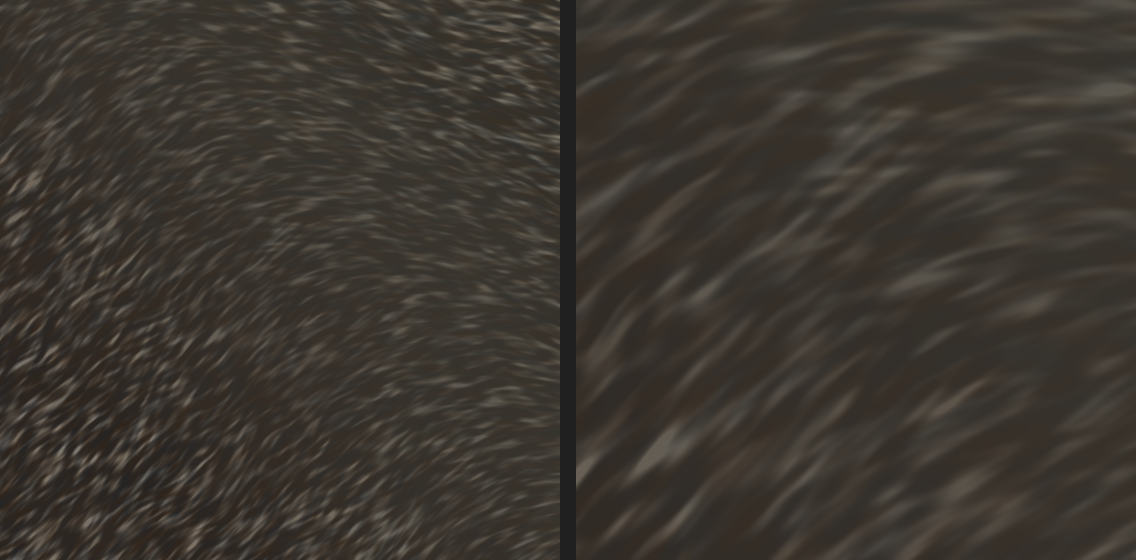
Left: the whole. Right: its middle third, enlarged.
Give the GLSL for this texture, as a Shadertoy shader.

```glsl
// Short dark animal fur, combed in two directions that cross along a diagonal.
// Two layers of hash noise are smeared along slightly different directions to
// form the hairs, then skewed so that pale tips stand out of a brown coat.

#define HAIR_FREQ 142.0
#define HAIR_SIGMA 0.0112
#define HAIR_TAPS 9
#define STEEP_ANGLE 0.80
#define FLAT_ANGLE -0.19
#define ANGLE_WOBBLE 0.40
#define LAYER_SPREAD 0.13
#define TIP_GAIN 0.037
#define TINT_GAIN 0.006
#define BROWN_COAT vec3(0.219, 0.193, 0.170)
#define GREY_COAT vec3(0.243, 0.226, 0.198)

// Two random values per lattice point
vec2 hash22(vec2 p) {
    vec3 q = fract(p.xyx * vec3(0.1031, 0.1030, 0.0973));
    q += dot(q, q.yzx + 33.33);
    return fract((q.xx + q.yz) * q.zy);
}

// Smooth value noise with two independent channels
vec2 noise2(vec2 p) {
    vec2 cell = floor(p);
    vec2 f = fract(p);
    f = f * f * (3.0 - 2.0 * f);
    vec2 low = mix(hash22(cell), hash22(cell + vec2(1.0, 0.0)), f.x);
    vec2 high = mix(hash22(cell + vec2(0.0, 1.0)), hash22(cell + 1.0), f.x);
    return mix(low, high, f.y);
}

// Lattice turned away from both combing directions
vec2 turned(vec2 p) {
    return mat2(0.82, 0.57, -0.57, 0.82) * p + 7.0;
}

// Position across the diagonal parting
float acrossParting(vec2 uv) {
    return dot(uv, vec2(0.75, 0.66));
}

// Unit vector along the hair; layer is -1 or 1
vec2 hairDirection(vec2 uv, float layer) {
    float wobble = noise2(turned(uv) * 13.0 + 20.0 * layer).x - 0.5;
    float side = smoothstep(0.58, 0.98, acrossParting(uv) + 0.07 * layer + 0.12 * wobble);
    float angle = mix(STEEP_ANGLE, FLAT_ANGLE, side) + LAYER_SPREAD * layer;
    angle += ANGLE_WOBBLE * (noise2(turned(uv) * 12.0 + 40.0 * layer).y - 0.5);
    return vec2(cos(angle), sin(angle));
}

// Noise averaged along the hair: x is lightness, y is tint
vec2 combedNoise(vec2 uv, float layer) {
    vec2 dir = hairDirection(uv, layer);
    vec2 sum = vec2(0.0);
    float total = 0.0;
    for (int i = -HAIR_TAPS; i <= HAIR_TAPS; i++) {
        float t = 2.2 * float(i) / float(HAIR_TAPS);
        float weight = exp(-0.5 * t * t);
        vec2 p = turned(uv + dir * t * HAIR_SIGMA) * HAIR_FREQ + 300.0 * layer;
        sum += weight * (0.70 * noise2(p) + 0.30 * noise2(p * 1.8 + 91.0));
        total += weight;
    }
    return (sum / total - 0.5) / 0.062;
}

void mainImage(out vec4 fragColor, in vec2 fragCoord) {
    vec2 uv = fragCoord / iResolution.xy;
    float across = acrossParting(uv);

    // Coat colour drifts from brown to grey, with faint soft patches
    vec2 patches = noise2(turned(uv) * 7.0 + 13.0) - 0.5;
    vec3 coat = mix(BROWN_COAT, GREY_COAT, smoothstep(0.25, 1.0, across + 0.2 * patches.x));
    coat *= 1.0 + 0.04 * patches.y;

    // Hairs are calm near the parting and glossy toward the far corners
    float gloss = mix(0.60, 1.20, smoothstep(0.10, 0.66, abs(across - 0.84)));
    gloss *= 1.0 + 0.25 * patches.x;

    // Skewed lightness: broad dark gaps, few bright tips
    vec2 hair = 0.82 * combedNoise(uv, -1.0) + 0.57 * combedNoise(uv, 1.0);
    float s = clamp(hair.x, -1.5, 3.2);
    float tip = s + 0.3 * (s * s - 1.0);
    vec3 color = coat + gloss * TIP_GAIN * tip * vec3(1.0, 0.98, 0.90);

    // Warm and cool strands
    color += gloss * TINT_GAIN * hair.y * vec3(0.9, 0.0, -0.8);

    fragColor = vec4(clamp(color, 0.0, 1.0), 1.0);
}
```
